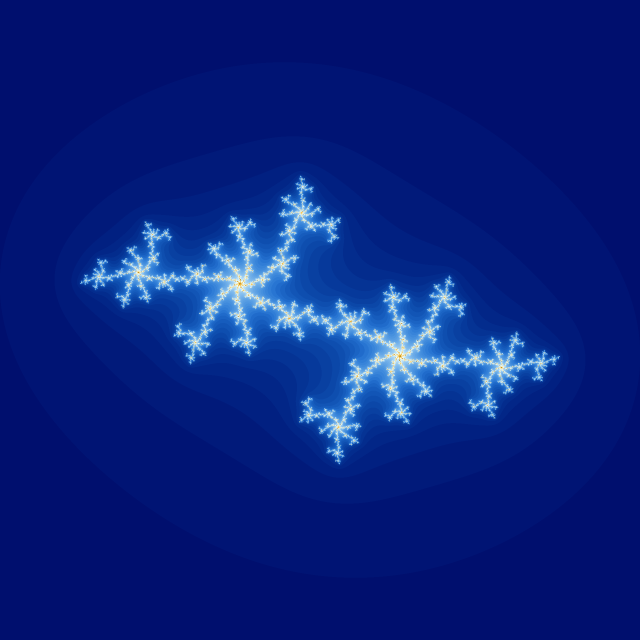
This background is drawn by a WebGL 2 fragment shader. Its source:

```glsl
#version 300 es
precision highp float;
// Draws a snowflake-like Julia set of z*z + c glowing on deep blue.
// Each point is coloured by its whole escape count, which leaves faint
// contour bands; a 3 x 3 grid of samples per pixel smooths the edges.
uniform vec2 u_resolution;
out vec4 outColor;

// Number of steps before the orbit of z leaves a disc of radius 10
float escapeCount(vec2 z) {
    const vec2 c = vec2(-0.7, 0.45);
    float count = 0.0;
    for (int i = 0; i < 100; i++) {
        if (dot(z, z) > 100.0) break;
        z = vec2(z.x * z.x - z.y * z.y, 2.0 * z.x * z.y) + c;
        count += 1.0;
    }
    return count;
}

// Navy, blue, icy white, amber, then black, eased per channel
vec3 palette(float x) {
    const vec3 navy = vec3(0.0, 0.027, 0.392);
    const vec3 blue = vec3(0.125, 0.42, 0.796);
    const vec3 ice = vec3(0.93, 1.0, 1.0);
    const vec3 amber = vec3(1.0, 0.667, 0.0);
    const vec3 black = vec3(0.0, 0.008, 0.0);
    if (x < 0.16) return mix(navy, blue, pow(vec3(x / 0.16), vec3(2.8, 1.2, 1.1)));
    if (x < 0.42) return mix(blue, ice, pow(vec3((x - 0.16) / 0.26), vec3(1.0, 0.83, 0.6)));
    if (x < 0.6425) return mix(ice, amber, smoothstep(0.42, 0.6425, x));
    return mix(amber, black, smoothstep(0.6425, 0.8575, x));
}

void main() {
    // The shorter side of the canvas spans four units of the plane
    float unitsPerPixel = 4.0 / min(u_resolution.x, u_resolution.y);
    vec2 centred = gl_FragCoord.xy - 0.5 * u_resolution;

    vec3 color = vec3(0.0);
    for (int j = -1; j <= 1; j++) {
        for (int i = -1; i <= 1; i++) {
            vec2 offset = vec2(i, j) / 3.0;
            vec2 z = (centred + offset) * unitsPerPixel;
            color += palette(escapeCount(z) / 100.0);
        }
    }
    outColor = vec4(color / 9.0, 1.0);
}
```
